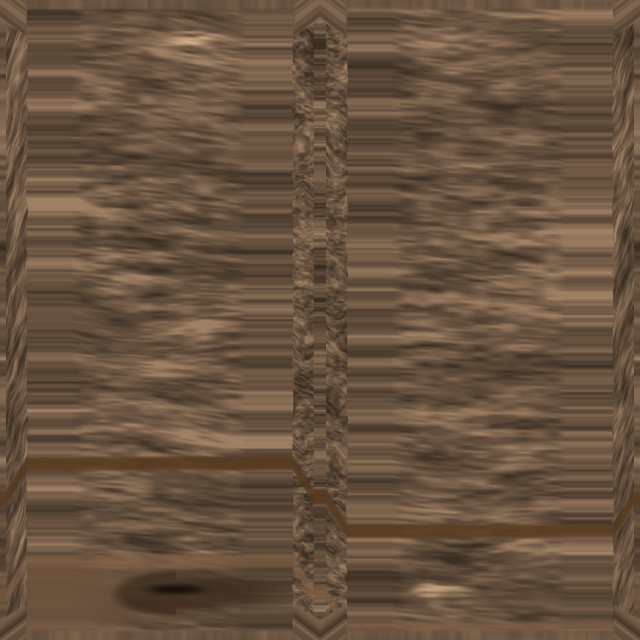
Give the GLSL for this texture, as a WebGL 2 fragment shader.

```glsl
#version 300 es
precision highp float;

uniform vec2 u_resolution;
out vec4 outColor;

// Layout, in canvas units
const float STRIP_HALF = 0.042;    // half width of the end-grain strips
const float SMEAR_HALF = 0.010;    // stretched core of each strip
const float FRAME = 0.015;         // stretched top and bottom rim
const float STEP_DOWN = 0.105;     // drop of the bands on the right panel
const float GROOVE_Y = 0.276;
const float GROOVE_HALF = 0.0108;
const float TAN_Y = 0.123;
const float TAN_HALF = 0.011;
const float GRAIN_TILT = 0.075;
const float GRAIN_GAIN = 1.7;
const float PATCH_GAIN = 0.7;
const float STRIP_GAIN = 1.75;
const vec2 PANEL_CLEAR = vec2(0.11, 0.385);  // grain is stretched outside this
const vec2 KNOT = vec2(0.275, 0.073);
const vec2 GLINT_LEFT = vec2(0.31, 0.938);
const vec2 GLINT_RIGHT = vec2(0.69, 0.077);

// Colours
const vec3 WOOD_DARK = vec3(0.23, 0.18, 0.138);
const vec3 WOOD_MID = vec3(0.405, 0.322, 0.25);
const vec3 WOOD_LIGHT = vec3(0.62, 0.50, 0.39);
const vec3 GROOVE = vec3(0.34, 0.235, 0.135);
const vec3 TAN = vec3(0.475, 0.36, 0.265);
const vec3 KNOT_RIM = vec3(0.24, 0.175, 0.12);
const vec3 KNOT_CORE = vec3(0.06, 0.043, 0.03);
const vec3 GLINT = vec3(0.78, 0.64, 0.49);

float hash(vec2 cell) {
  uvec2 q = uvec2(ivec2(cell)) * uvec2(1597334677u, 3812015801u);
  uint n = (q.x ^ q.y) * 1597334677u;
  n = (n ^ (n >> 15)) * 2246822519u;
  return float((n ^ (n >> 13)) >> 8) / 16777216.0;
}

float noise(vec2 p) {
  vec2 i = floor(p), f = fract(p);
  f = f * f * (3.0 - 2.0 * f);
  return mix(mix(hash(i), hash(i + vec2(1, 0)), f.x),
             mix(hash(i + vec2(0, 1)), hash(i + vec2(1, 1)), f.x), f.y);
}

// Layered streaks, centred on zero
float fibres(vec2 p, vec2 scale) {
  float sum = 0.0, amp = 0.5;
  for (int i = 0; i < 4; i++) {
    sum += amp * (noise(p * scale + float(i) * 37.3) - 0.5);
    scale *= vec2(1.7, 1.7);
    amp *= 0.95;
  }
  return sum;
}

vec3 wood(float v) {
  return v < 0.0 ? mix(WOOD_MID, WOOD_DARK, min(-v, 1.0))
                 : mix(WOOD_MID, WOOD_LIGHT, min(v, 1.0));
}

float ellipse(vec2 d, vec2 radius, float inner) {
  return 1.0 - smoothstep(inner, 1.05, length(d / radius));
}

// Long horizontal grain with soft light and dark patches
float panelGrain(vec2 uv, float side) {
  float x = clamp(fract(uv.x * 2.0) * 0.5, PANEL_CLEAR.x, PANEL_CLEAR.y);
  float y = uv.y + side * 7.3 + GRAIN_TILT * x;
  y += 0.02 * noise(vec2(x * 5.0, y * 8.0));
  float patches = noise(vec2(x * 6.0, y * 15.0)) - 0.5;
  float gain = GRAIN_GAIN * (1.0 + 0.6 * patches);
  return gain * fibres(vec2(x, y), vec2(9.0, 54.0)) + PATCH_GAIN * patches + 0.02;
}

// Short ridged grain in the centre, steep grain at the outer edges
float stripGrain(float sx, float y, bool centre) {
  float x = abs(sx) < SMEAR_HALF ? 0.0 : sx;
  float wave = 0.022 * noise(vec2(x * 40.0 + 9.0, y * 20.0));
  float v = centre ? fibres(vec2(x, y + 0.2 * x + wave), vec2(45.0, 80.0))
                   : fibres(vec2(y, x - 0.3 * y + wave * 0.4), vec2(16.0, 100.0));
  return STRIP_GAIN * v + 0.55 * (noise(vec2(x * 25.0 + 9.0, y * 17.0)) - 0.5) - 0.06;
}

void main() {
  vec2 uv = gl_FragCoord.xy / u_resolution;
  float side = step(0.5, uv.x);
  float sx = fract(uv.x * 2.0 + 0.5) * 0.5 - 0.25;
  float rim = min(uv.y, 1.0 - uv.y);

  // Panels and strips
  float ragged = 0.004 * (noise(vec2(uv.y * 70.0, 3.0)) - 0.5);
  float strip = 1.0 - smoothstep(-0.001, 0.001, abs(sx) - STRIP_HALF - ragged);
  float v = mix(panelGrain(uv, side),
                stripGrain(sx, uv.y, abs(uv.x - 0.5) < 0.25), strip);
  vec3 color = wood(v);

  // Pale slivers
  float fray = 0.014 * (noise(uv * vec2(30.0, 160.0)) - 0.5);
  float glint = ellipse(uv - GLINT_LEFT + vec2(0.0, fray), vec2(0.072, 0.013), 0.1)
              + ellipse(uv - GLINT_RIGHT + vec2(0.0, fray), vec2(0.078, 0.013), 0.1);
  color = mix(color, GLINT * (1.0 + 0.2 * v), 0.85 * min(glint, 1.0));

  // Smooth board with a knot under the left panel
  float board = (1.0 - side) * (1.0 - strip) * smoothstep(0.018, 0.034, uv.y)
              * (1.0 - smoothstep(0.11, 0.118, uv.y));
  vec3 boardColor = mix(TAN * 0.88, wood(v * 0.5 - 0.2), smoothstep(0.12, 0.34, uv.x));
  vec2 k = uv - KNOT;
  boardColor = mix(boardColor, KNOT_RIM,
                   0.92 * ellipse(k, vec2(k.x < 0.0 ? 0.105 : 0.21, 0.038), k.x < 0.0 ? 0.75 : 0.4));
  boardColor = mix(boardColor, KNOT_CORE, ellipse(k - vec2(0.0, 0.006), vec2(0.065, 0.012), 0.1));
  color = mix(color, boardColor, 0.92 * board);
  float corner = (1.0 - smoothstep(0.12, 0.24, uv.x)) * (1.0 - smoothstep(0.018, 0.034, uv.y));
  color = mix(color, TAN, 0.8 * corner);

  // Bands that step down across each strip
  float across = abs(fract(uv.x + 0.25) - 0.5) - 0.25;
  float ramp = max(abs(across) - SMEAR_HALF, 0.0) / (STRIP_HALF - SMEAR_HALF);
  float level = uv.y + 0.5 * STEP_DOWN * (1.0 + sign(across) * min(ramp, 1.0));
  level += 0.003 * (noise(vec2(uv.x * 14.0, 5.0)) - 0.5);
  float tanBand = 1.0 - smoothstep(-0.004, 0.004, abs(level - TAN_Y) - TAN_HALF);
  float groove = 1.0 - smoothstep(-0.004, 0.004, abs(level - GROOVE_Y) - GROOVE_HALF);
  color = mix(color, TAN * (1.0 + 0.08 * v), 0.85 * tanBand);
  color = mix(color, GROOVE * (1.0 + 0.08 * v), 0.95 * groove);

  // Stretched rim, and chevrons where strips meet it
  float edge = 1.0 - smoothstep(FRAME - 0.003, FRAME + 0.003, rim);
  vec3 rimColor = wood(0.6 * fibres(vec2(uv.x, uv.y * 0.1), vec2(34.0, 2.0)) + 0.1);
  color = mix(color, rimColor, 0.85 * edge);
  float fold = (1.0 - smoothstep(0.038, 0.044, abs(sx)))
             * (1.0 - smoothstep(0.0, 0.006, rim - 0.028 - 0.6 * abs(sx)));
  float crease = fibres(vec2(0.5, rim - 0.75 * abs(sx) + 2.0 * step(0.5, uv.y)), vec2(1.0, 75.0));
  color = mix(color, wood(1.4 * crease + 0.08), fold);

  outColor = vec4(color, 1.0);
}
```
